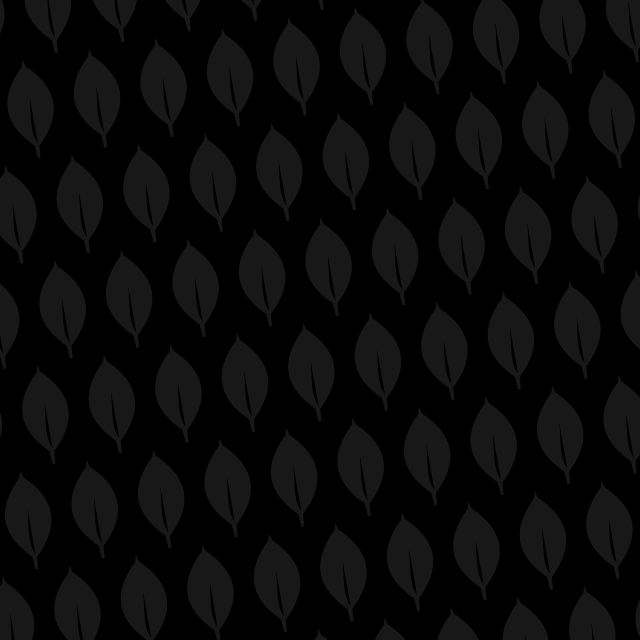
This pattern is drawn by a Shadertoy shader. Its source:

```glsl
// Slanted lattice of dark grey leaves, each with a slit vein and short stem, on black.
#define LEAF_COLOR vec3(0.094)
#define GROUND_COLOR vec3(0.0)
#define STEP_ACROSS vec2(0.1039, 0.0166)
#define STEP_DOWN vec2(-0.0269, -0.1647)
#define FIRST_TIP vec2(0.474, 0.4948)
#define LEAF_LENGTH 0.155
#define LEAF_TILT 0.173
#define BLADE_HALF_WIDTH 0.232
#define BLADE_MIDDLE 0.471
#define BLADE_HALF_LENGTH 0.424
#define VEIN_WIDTH 0.0286

// Bar along y from start to end, with its half width going from w0 to w1.
float taperDistance(vec2 q, float start, float end, float w0, float w1) {
    float t = clamp((q.y - start) / (end - start), 0.0, 1.0);
    return max(abs(q.x) - mix(w0, w1, t), max(start - q.y, q.y - end));
}

// Parabolic blade: the width error is divided by the slope of the edge.
float bladeDistance(vec2 q) {
    float k = (q.y - BLADE_MIDDLE) / BLADE_HALF_LENGTH;
    float halfWidth = BLADE_HALF_WIDTH * (1.0 - k * k);
    float slope = 2.0 * BLADE_HALF_WIDTH * k / BLADE_HALF_LENGTH;
    return (abs(q.x) - halfWidth) / sqrt(1.0 + slope * slope);
}

// Slit that widens toward the base and closes in a curved point.
float veinDistance(vec2 q) {
    float t = (q.y - 0.387) / 0.455;
    float s = clamp(t, 0.0, 1.0);
    float halfWidth = VEIN_WIDTH * s * (1.0 - s * s * s * s);
    float side = abs(q.x - 0.0076 + halfWidth) - halfWidth;
    return max(side, 0.455 * max(-t, t - 1.0));
}

// q.x runs across the leaf, q.y from the tip (0) to the stem end (1).
float leafDistance(vec2 q) {
    float tip = taperDistance(q, 0.0, 0.09, 0.002, 0.026);
    float stem = taperDistance(q + vec2(0.004, 0.0), 0.82, 1.0, 0.028, 0.014);
    float body = min(bladeDistance(q), min(tip, stem));
    return max(body, -veinDistance(q));
}

void mainImage(out vec4 fragColor, in vec2 fragCoord) {
    vec2 p = fragCoord / iResolution.y - FIRST_TIP;
    mat2 lattice = mat2(STEP_ACROSS, STEP_DOWN);
    vec2 cell = round(inverse(lattice) * p);
    vec2 across = vec2(cos(LEAF_TILT), sin(LEAF_TILT));
    vec2 along = vec2(across.y, -across.x);

    // Nearest leaf among the neighbouring lattice points
    float d = 1.0;
    for (int j = -1; j <= 1; j++) {
        for (int i = -1; i <= 1; i++) {
            vec2 r = p - lattice * (cell + vec2(i, j));
            vec2 q = vec2(dot(r, across), dot(r, along)) / LEAF_LENGTH;
            d = min(d, leafDistance(q));
        }
    }

    float edge = 0.6 / (iResolution.y * LEAF_LENGTH);
    float coverage = 1.0 - smoothstep(-edge, edge, d);
    fragColor = vec4(mix(GROUND_COLOR, LEAF_COLOR, coverage), 1.0);
}
```
